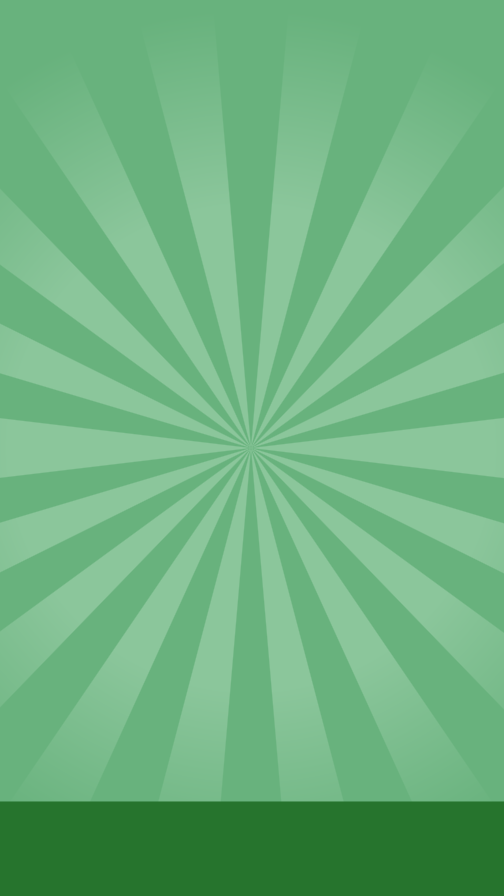
Give the GLSL for this background, as a Shadertoy shader.

```glsl
// A soft green sunburst above a flat dark green ground strip.
// Rays are angular bands mirrored about both axes, faded out by radius;
// lengths are in canvas widths, and edges are smoothed over one pixel.

const vec3 BASE_GREEN   = vec3(0.408, 0.698, 0.490);
const vec3 RAY_GREEN    = vec3(0.545, 0.776, 0.608);
const vec3 GROUND_GREEN = vec3(0.149, 0.455, 0.176);

const vec2  BURST_CENTRE  = vec2(0.498, 0.5);   // fraction of the canvas
const float GROUND_HEIGHT = 0.1055;             // fraction of the height
const float RAY_PERIOD    = radians(19.58);
const float FADE_START    = 0.48;
const float FADE_END      = 0.87;

// Coverage of a shape from its signed distance (positive inside).
float coverage(float dist, float pixel) {
    return clamp(dist / pixel + 0.5, 0.0, 1.0);
}

// Signed distance to the nearest ray edge; a dark band straddles the vertical.
float rayDistance(vec2 p, float period) {
    float angle = atan(abs(p.x), abs(p.y));
    float phase = abs(fract(angle / period + 0.5) - 0.5);
    return (phase - 0.25) * period * length(p);
}

// Full strength near the centre, falling evenly to nothing.
float radialFade(float radius, float start, float end) {
    return 1.0 - clamp((radius - start) / (end - start), 0.0, 1.0);
}

void mainImage(out vec4 fragColor, in vec2 fragCoord) {
    float pixel = 1.0 / iResolution.x;
    vec2 p = (fragCoord - BURST_CENTRE * iResolution.xy) * pixel;

    // Sunburst
    float ray = coverage(rayDistance(p, RAY_PERIOD), 1.3 * pixel);
    float fade = radialFade(length(p), FADE_START, FADE_END);
    vec3 colour = mix(BASE_GREEN, RAY_GREEN, ray * fade);

    // Ground strip
    float groundDist = (GROUND_HEIGHT * iResolution.y - fragCoord.y) * pixel;
    colour = mix(colour, GROUND_GREEN, coverage(groundDist, pixel));

    fragColor = vec4(colour, 1.0);
}
```
